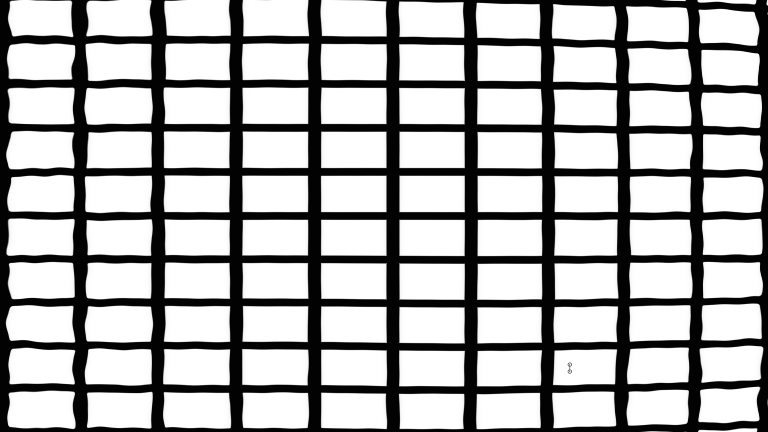
Write a WebGL 2 fragment shader that draws this pattern.

```glsl
#version 300 es
precision highp float;

#define PITCH vec2(0.1815, 0.1021)
#define HALF_WIDTH vec2(0.0150, 0.0090)
#define GRID_CENTER vec2(0.0208, 0.0)
#define BARREL_LEFT 0.004
#define BARREL_RIGHT 0.062
#define LOWER_SQUEEZE 0.02
#define WOBBLE vec2(0.018, 0.009)
#define WOBBLE_FREQ 18.0
#define CORNER_RADIUS 0.007
#define SOFTNESS 0.0018
#define HALO 0.07

uniform vec2 u_resolution;
out vec4 fragColor;

const vec3 INK = vec3(0.008);
const vec3 PAPER = vec3(1.0);
const vec3 FLECK = vec3(0.4);

vec2 hashGradient(vec2 cell) {
    vec3 h = fract(cell.xyx * vec3(0.1031, 0.1030, 0.0973));
    h += dot(h, h.yzx + 33.33);
    float angle = 6.28318 * fract((h.x + h.y) * h.z);
    return vec2(cos(angle), sin(angle));
}

float gradientNoise(vec2 p) {
    vec2 i = floor(p), f = fract(p);
    vec2 u = f * f * f * (f * (f * 6.0 - 15.0) + 10.0);
    float a = dot(hashGradient(i), f);
    float b = dot(hashGradient(i + vec2(1, 0)), f - vec2(1, 0));
    float c = dot(hashGradient(i + vec2(0, 1)), f - vec2(0, 1));
    float d = dot(hashGradient(i + vec2(1, 1)), f - vec2(1, 1));
    return mix(mix(a, b, u.x), mix(c, d, u.x), u.y);
}

// Lens-like bend, stronger on the right
vec2 bend(vec2 p) {
    float side = smoothstep(-0.3, 0.3, p.x);
    float k = mix(BARREL_LEFT, BARREL_RIGHT, side);
    vec2 q = p * (1.0 + k * dot(p, p));
    q.y *= 1.0 + LOWER_SQUEEZE * (1.0 - side) * step(p.y, 0.0);
    return q;
}

// Distance to a tiny upright mark with two caps
float fleckDistance(vec2 p) {
    p = abs(p);
    float stem = length(vec2(p.x, max(p.y - 0.008, 0.0)));
    float cap = abs(length(p - vec2(0.0, 0.008)) - 0.004);
    return min(stem, cap) - 0.001;
}

void main() {
    float pixel = 1.0 / u_resolution.y;
    vec2 canvas = (gl_FragCoord.xy - 0.5 * u_resolution) * pixel;
    vec2 p = canvas - GRID_CENTER;
    float edgeWear = min(dot(p, p), 0.8);

    // Ragged edges that grow away from the middle
    vec2 np = p * WOBBLE_FREQ;
    vec2 ragged = vec2(gradientNoise(np + 40.0), gradientNoise(np + 91.7));
    vec2 q = bend(p) + WOBBLE * edgeWear * ragged;

    // Distance inward from the bars on each axis
    vec2 fromBar = abs(fract(q / PITCH + 0.5) - 0.5) * PITCH - HALF_WIDTH;

    // Panes with slightly worn corners
    float radius = CORNER_RADIUS * edgeWear;
    vec2 corner = radius - fromBar;
    float pane = radius - length(max(corner, 0.0)) - min(max(corner.x, corner.y), 0.0);
    float blur = max(SOFTNESS, 0.6 * pixel);
    float light = smoothstep(-blur, blur, pane);

    // Faint shade beside the upright bars
    vec3 paper = PAPER * (1.0 - HALO * exp(-max(fromBar.x, 0.0) / 0.004));
    float fleck = fleckDistance(canvas - vec2(0.43, -0.352));
    paper = mix(FLECK, paper, smoothstep(-0.5 * pixel, 0.5 * pixel, fleck));

    fragColor = vec4(mix(INK, paper, light), 1.0);
}
```
